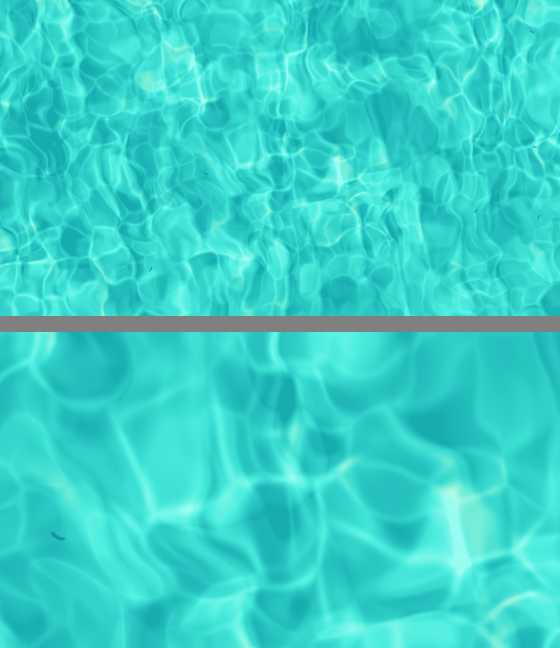
Top: the whole. Bottom: its middle third, enlarged.
Reproduce this texture procedurally as a WebGL 1 fragment shader.

```glsl
precision highp float;
// Sunlit turquoise pool water: small refracted patches, wavy folds and thin caustic lines.
// Two warped cell layers, noise contours and leaning columns add up to one tone,
// which a colour ramp turns into water; a few specks and warm glints finish it.

#define TILT 0.20
#define CELL_SCALE 10.5
#define SMALL_CELL_SCALE 19.0
#define COLUMN_COUNT 8.5
#define WARP_BROAD 0.085
#define WARP_FINE 0.034
#define LINE_GAIN 0.42
#define FOLD_GAIN 0.60
#define RIPPLE_GAIN 0.32
#define GRAIN_GAIN 0.22
#define BASE_TONE 0.46
#define SPECK_CHANCE 0.16

uniform vec2 u_resolution;

float hash(vec2 p) {
  vec3 q = fract(vec3(p.xyx) * 0.1031);
  q += dot(q, q.yzx + 33.33);
  return fract((q.x + q.y) * q.z);
}

vec2 hash2(vec2 p) {
  return vec2(hash(p + 17.3), hash(p + 71.9));
}

float noise(vec2 p) {
  vec2 i = floor(p), f = fract(p);
  f = f * f * f * (f * (f * 6.0 - 15.0) + 10.0);
  return mix(mix(hash(i), hash(i + vec2(1, 0)), f.x),
             mix(hash(i + vec2(0, 1)), hash(i + 1.0), f.x), f.y);
}

vec2 swirl(vec2 p) {
  return vec2(noise(p), noise(p + 43.7)) - 0.5;
}

// x: softly blended tone of the cell, y: bright line along its border
vec2 cells(vec2 p, float lineWidth) {
  vec2 base = floor(p);
  float nearest = 9.0, second = 9.0, toneSum = 0.0, weightSum = 0.0;
  for (int j = -1; j <= 1; j++) {
    for (int i = -1; i <= 1; i++) {
      vec2 id = base + vec2(i, j);
      float d = length(id + 0.12 + 0.76 * hash2(id) - p);
      float weight = exp(-22.0 * d);
      toneSum += weight * hash(id + 5.1);
      weightSum += weight;
      second = min(second, max(nearest, d));
      nearest = min(nearest, d);
    }
  }
  float border = (second - nearest) / lineWidth;
  return vec2(toneSum / weightSum - 0.5, exp(-border * border));
}

// Signed contour of a noise field: x is a soft step, y a line on the edge
vec2 contour(vec2 p, float softness) {
  float n = noise(p) - 0.5;
  return vec2(smoothstep(-softness, softness, n) - 0.5, exp(-abs(n) / (0.45 * softness)));
}

// Leaning fold: a dark side that fades out, with a bright rim before it
float fold(float x) {
  float f = fract(x);
  float shadow = exp(-5.5 * f) * smoothstep(0.0, 0.09, f);
  float rim = smoothstep(0.78, 0.93, f) * (1.0 - smoothstep(0.93, 1.0, f));
  return 0.40 * rim - shadow;
}

// Short curved bits of debris, thinly scattered
float specks(vec2 p) {
  vec2 id = floor(p), f = fract(p) - 0.25 - 0.5 * hash2(id);
  float angle = 6.283 * hash(id + 3.7);
  vec2 axis = vec2(cos(angle), sin(angle));
  vec2 q = vec2(dot(f, axis), dot(f, vec2(-axis.y, axis.x)));
  q.y += 6.0 * q.x * q.x;
  q.x -= clamp(q.x, -0.03, 0.03);
  return step(hash(id + 9.2), SPECK_CHANCE) * (1.0 - smoothstep(0.002, 0.016, length(q)));
}

vec3 waterColor(float t) {
  vec3 deep = vec3(0.10, 0.69, 0.695), mid = vec3(0.21, 0.84, 0.805);
  vec3 light = vec3(0.30, 0.93, 0.875), glint = vec3(0.60, 0.99, 0.94);
  vec3 c = mix(deep, mid, clamp(t / 0.5, -0.1, 1.0));
  c = mix(c, light, clamp((t - 0.5) / 0.32, 0.0, 1.0));
  return mix(c, glint, clamp((t - 0.82) / 0.55, 0.0, 1.0));
}

void main() {
  vec2 p = gl_FragCoord.xy / u_resolution.y;

  // Tilted axes, bent by broad and fine ripples
  vec2 q = mat2(cos(TILT), -sin(TILT), sin(TILT), cos(TILT)) * p + 4.0;
  q += WARP_BROAD * swirl(q * 5.0) + WARP_FINE * swirl(q * 17.0 + 9.0);

  // Patches of light at several sizes
  vec2 large = cells(q * CELL_SCALE * vec2(1.1, 0.9), 0.12);
  vec2 small = cells(q * SMALL_CELL_SCALE * vec2(1.05, 0.8) + 31.0, 0.17);
  vec2 loops = contour(q * vec2(15.0, 10.5) + 13.0, 0.11);
  vec2 ripples = contour(q * vec2(28.0, 18.0) + 37.0, 0.19);
  float broad = noise(p * 2.6 + 8.0) + 0.6 * noise(q * 5.5 + 2.0) - 0.8;
  float tone = BASE_TONE + 0.34 * large.x + 0.32 * small.x + 0.20 * loops.x + 0.27 * broad;

  // Folds, ripples and caustic lines, fading in and out along their length
  float fade = smoothstep(0.25, 0.75, noise(q * 8.0 + 50.0));
  float fade2 = smoothstep(0.3, 0.75, noise(q * 9.0 + 80.0));
  float bend = 0.4 * noise(q * 3.5 + 21.0) + 0.45 * noise(q * 12.0);
  tone += FOLD_GAIN * mix(0.4, 1.0, fade2) * fold(q.x * COLUMN_COUNT + bend);
  tone += RIPPLE_GAIN * mix(0.35, 1.0, fade) * ripples.x;
  tone += GRAIN_GAIN * (noise(q * vec2(48.0, 36.0) + 11.0) - 0.5);
  tone += LINE_GAIN * (large.y * fade + 0.6 * small.y * fade2);
  tone += LINE_GAIN * loops.y * (0.65 * (1.0 - fade) - 0.55 * fade2);

  // Faint warm glints in the brightest water, then debris
  vec3 color = waterColor(tone);
  float warm = smoothstep(0.65, 0.9, noise(q * 15.0 + 60.0)) * smoothstep(0.5, 0.9, tone);
  color += warm * vec3(0.11, -0.01, -0.04);
  color = mix(color, vec3(0.06, 0.50, 0.56), 0.7 * specks(p * 5.0 + 2.0));
  gl_FragColor = vec4(color, 1.0);
}
```
